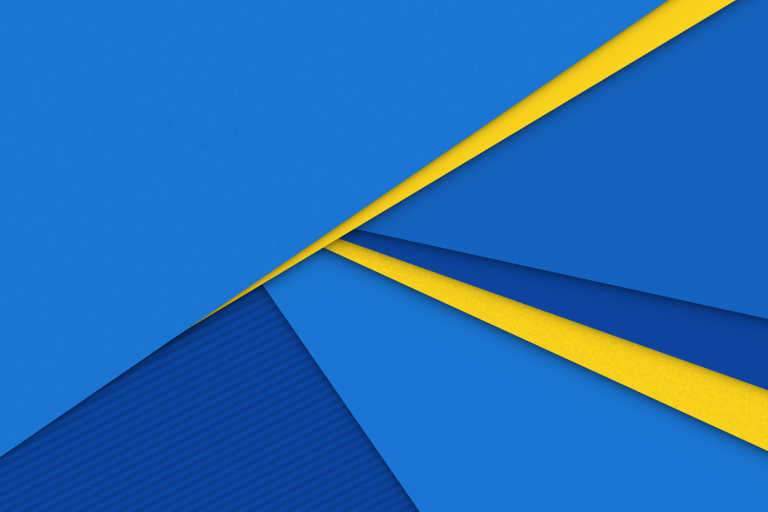
A Shadertoy shader for this background:

```glsl
const vec3 SKY = vec3(0.102, 0.463, 0.830);
const vec3 MID = vec3(0.082, 0.388, 0.750);
const vec3 NAVY = vec3(0.047, 0.268, 0.625);
const vec3 YELLOW = vec3(0.980, 0.820, 0.110);

vec2 hash2(vec2 cell) {
    vec2 q = vec2(dot(cell, vec2(127.1, 311.7)), dot(cell, vec2(269.5, 183.3)));
    return fract(sin(q) * 43758.5);
}

// Distance to the nearest scattered point
float cellular(vec2 p) {
    vec2 cell = floor(p), f = fract(p);
    float nearest = 2.0;
    for (int y = -1; y <= 1; y++)
        for (int x = -1; x <= 1; x++) {
            vec2 o = vec2(x, y);
            nearest = min(nearest, length(o + hash2(cell + o) - f));
        }
    return nearest;
}

// Signed distance to the line a-b, positive on its left
float side(vec2 p, vec2 a, vec2 b) {
    vec2 dir = normalize(b - a);
    return dot(p - a, vec2(-dir.y, dir.x));
}

// Lays a sheet over the half plane d > 0, with a soft shadow beyond its edge
void sheet(inout vec3 col, float d, vec3 paint, float shadow, float reach) {
    float px = 0.75 / iResolution.y;
    col *= 1.0 - shadow * exp(-max(-d, 0.0) / reach);
    col = mix(col, paint, smoothstep(-px, px, d));
}

void mainImage(out vec4 fragColor, in vec2 fragCoord) {
    vec2 p = fragCoord / iResolution.xy * vec2(1.5, 1.0);
    float grain = cellular(p * 190.0) + 0.5 * cellular(p * 75.0) - 0.75;

    // Ribbed corner
    float rib = sin(6.2832 * dot(p, vec2(-0.45, 0.89)) / 0.0165);
    vec3 col = NAVY * (0.96 + 0.075 * rib + 0.06 * grain);

    // Fan of sheets, lowest first
    sheet(col, side(p, vec2(0.512, 0.445), vec2(0.820, 0.0)),
          SKY, 0.35, 0.008);
    sheet(col, side(p, vec2(0.629, 0.518), vec2(1.5, 0.119)),
          YELLOW * (1.0 + 0.06 * grain), 0.45, 0.012);
    sheet(col, side(p, vec2(0.660, 0.535), vec2(1.5, 0.238)),
          NAVY, 0.30, 0.009);
    sheet(col, side(p, vec2(0.693, 0.553), vec2(1.5, 0.377)),
          MID * (1.0 + 0.03 * grain), 0.40, 0.012);

    // Diagonal ribbon and the large top sheet
    sheet(col, side(p, vec2(0.512, 0.445), vec2(1.4375, 1.0)),
          YELLOW, 0.42, 0.011);
    sheet(col, side(p, vec2(0.0, 0.107), vec2(1.305, 1.0)),
          SKY * (1.0 + 0.04 * grain), 0.38, 0.007);

    fragColor = vec4(col, 1.0);
}
```
